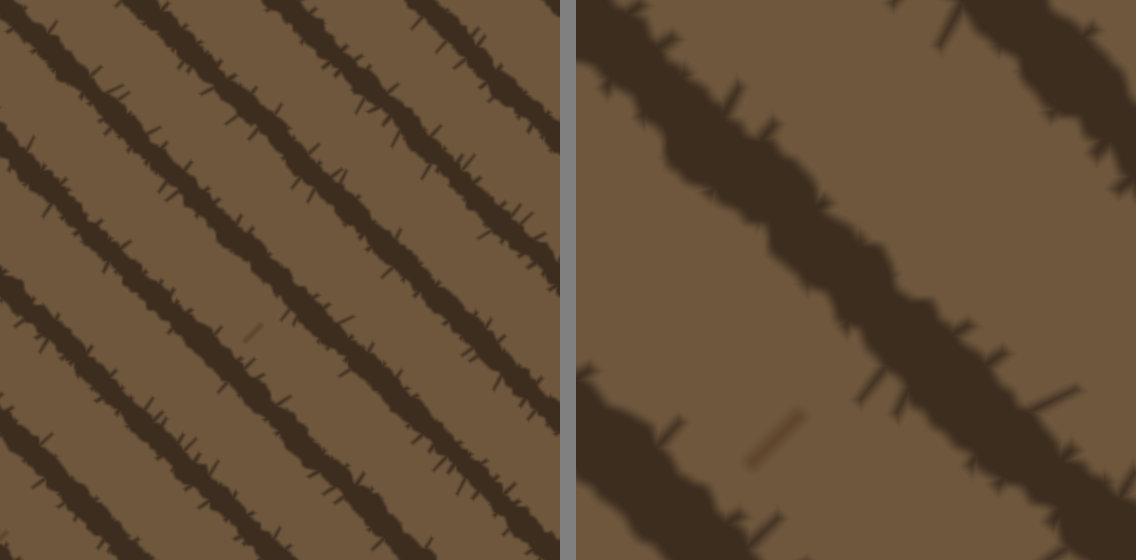
Left, the full canvas; right, a detail of the centre.
Write a WebGL 1 fragment shader that draws this pattern.

```glsl
precision highp float;

uniform vec2 u_resolution;

#define REPEATS 4.0
#define STRAND_HALF_WIDTH 0.0203
#define LUMP_HEIGHT 0.010
#define NICK_HEIGHT 0.008
#define WANDER 0.008
#define THORN_SPACING 0.028
#define THORN_REACH 0.050
#define EDGE_BLUR 0.0052
#define GROUND_COLOR vec3(0.432, 0.341, 0.238)
#define STRAND_COLOR vec3(0.235, 0.175, 0.122)
#define SCRATCH_COLOR vec3(0.365, 0.262, 0.172)

const float DIAGONAL = 0.70711;

float hash(vec2 p) {
  p = fract(p * vec2(0.1031, 0.1137) + 0.37);
  p += dot(p, p.yx + 33.33);
  return fract((p.x + p.y) * p.x * 17.31);
}

vec2 gradient(vec2 cell) {
  float angle = 6.2832 * hash(cell);
  return vec2(cos(angle), sin(angle));
}

float gradientNoise(vec2 p) {
  vec2 i = floor(p), f = fract(p);
  vec2 u = f * f * f * (f * (f * 6.0 - 15.0) + 10.0);
  vec2 e = vec2(1.0, 0.0);
  float low = mix(dot(gradient(i), f), dot(gradient(i + e.xy), f - e.xy), u.x);
  float high = mix(dot(gradient(i + e.yx), f - e.yx), dot(gradient(i + e.xx), f - e.xx), u.x);
  return mix(low, high, u.y);
}

float coverage(float dist) {
  return 1.0 - smoothstep(-EDGE_BLUR, EDGE_BLUR, dist);
}

// Tapered spikes growing outward from one side of a strand
float thorns(float along, float height, float key) {
  float nearest = 1.0;
  float home = floor(along / THORN_SPACING);
  for (int k = -1; k <= 1; k++) {
    float cell = home + float(k);
    float spot = hash(vec2(cell, key));
    float size = hash(vec2(cell + 71.0, key + 13.0));
    float lean = 0.7 * (hash(vec2(cell + 29.0, key + 47.0)) - 0.5);
    float growth = size * size * size;
    float reach = mix(STRAND_HALF_WIDTH, THORN_REACH, growth);
    float root = (cell + 0.2 + 0.6 * spot) * THORN_SPACING;
    float axis = root + lean * (height - STRAND_HALF_WIDTH);
    float width = mix(0.008, 0.0035, growth) * (1.0 - 0.6 * height / reach);
    nearest = min(nearest, max(abs(along - axis) - width, height - reach));
  }
  return nearest;
}

// Rough diagonal strand with independent wear on each side
float strand(vec2 q) {
  float period = DIAGONAL / REPEATS;
  float index = floor(q.y / period + 0.5);
  float offset = q.y - index * period;
  offset += WANDER * gradientNoise(vec2(q.x * 8.0, index * 5.3 + 0.4));
  float key = index * 2.0 + step(0.0, offset);
  float row = key * 7.0 + 0.5;
  float halfWidth = STRAND_HALF_WIDTH
    + LUMP_HEIGHT * gradientNoise(vec2(q.x * 24.0, row))
    + NICK_HEIGHT * gradientNoise(vec2(q.x * 68.0, row + 3.0));
  float height = abs(offset);
  return min(height - halfWidth, thorns(q.x, height, key));
}

// Sparse loose marks lying across the strands
float scratches(vec2 p) {
  float nearest = 1.0;
  for (int k = 0; k < 2; k++) {
    vec2 d = p - mix(vec2(0.452, 0.405), vec2(0.003, 0.041), float(k));
    vec2 q = vec2(d.x - d.y, d.x + d.y) * DIAGONAL;
    float halfLength = 0.019 - 0.008 * float(k);
    q.y -= clamp(q.y, -halfLength, halfLength);
    nearest = min(nearest, length(q) - 0.0042);
  }
  return nearest;
}

void main() {
  vec2 p = gl_FragCoord.xy / u_resolution;
  vec2 q = vec2(p.x - p.y, p.x + p.y) * DIAGONAL;
  vec3 color = mix(GROUND_COLOR, SCRATCH_COLOR, 0.9 * coverage(scratches(p)));
  color = mix(color, STRAND_COLOR, coverage(strand(q)));
  gl_FragColor = vec4(color, 1.0);
}
```
